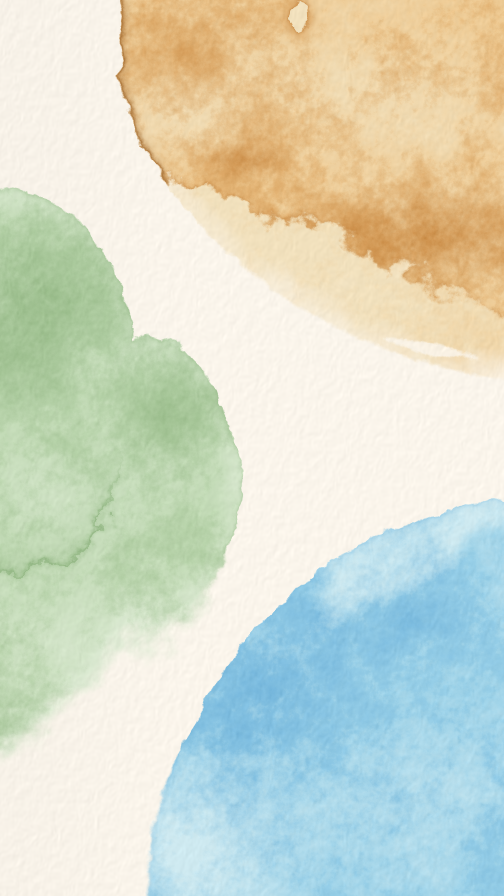
Write a Shadertoy shader that draws this background.

```glsl
// Three watercolour washes, amber, green and blue, on embossed cream paper.

const vec3 PAPER = vec3(.982, .96, .922);
const vec3 AMBER = vec3(.925, .765, .53);
const vec3 AMBER_DARK = vec3(.77, .51, .23);
const vec3 SAND = vec3(.945, .88, .74);
const vec3 GREEN = vec3(.745, .845, .695);
const vec3 GREEN_DARK = vec3(.55, .7, .49);
const vec3 GREEN_PALE = vec3(.86, .915, .825);
const vec3 BLUE = vec3(.6, .815, .905);
const vec3 BLUE_DARK = vec3(.43, .695, .855);
const vec3 BLUE_PALE = vec3(.83, .925, .945);

float hash(vec2 p) {
    vec3 q = fract(p.xyx * .1031);
    q += dot(q, q.yzx + 33.33);
    return fract((q.x + q.y) * q.z);
}

float noise(vec2 p) {
    vec2 i = floor(p), f = fract(p);
    f *= f * (3. - 2. * f);
    return mix(mix(hash(i), hash(i + vec2(1, 0)), f.x),
               mix(hash(i + vec2(0, 1)), hash(i + 1.), f.x), f.y);
}

// Layered noise centred on zero
float fbm(vec2 p) {
    float sum = 0., amp = .5;
    for (int i = 0; i < 5; i++) {
        sum += amp * (noise(p) - .5);
        p = mat2(1.6, 1.2, -1.2, 1.6) * p + 7.3;
        amp *= .55;
    }
    return sum;
}

// Approximate distance to a superellipse; power 2 is a plain ellipse
float oval(vec2 p, vec2 centre, vec2 radius, float power) {
    vec2 q = pow(abs(p - centre) / radius, vec2(power));
    return (pow(q.x + q.y, 1. / power) - 1.) * min(radius.x, radius.y);
}

float inside(float d, float soft) { return 1. - smoothstep(-soft, soft, d); }

// Soft bell-shaped patch
float blob(vec2 p, float x, float y, float rx, float ry) {
    vec2 q = (p - vec2(x, y)) / vec2(rx, ry);
    return exp(-dot(q, q));
}

// Thin line of pigment just inside an edge
float rim(float d, float width) { return exp(-abs(d + width * .5) / width); }

vec3 tint(vec3 a, vec3 b, float amount) { return mix(a, b, clamp(amount, 0., .9)); }

float paperHeight(vec2 p) {
    p.x += .012 * noise(p * 40.);
    return noise(p * vec2(110, 70)) + .6 * noise(p * vec2(190, 140) + 9.);
}

// In each wash, n holds broad mottling, fine grain and edge fray
vec3 amberWash(vec3 base, vec2 p, vec3 n, float aa) {
    float d = oval(p, vec2(1.065, 1.731), vec2(.845, .706), 1.85);
    d = max(d, .22 + .022 * smoothstep(1.6, 1.65, p.y) - p.x) + .014 * n.x + n.z;

    // Ragged tide line between the amber and the sandy lower band
    float tide = 1.45 - .4 * (p.x - .278) - p.y;
    tide += .11 * fbm(p * 9. + 3.) + .075 * fbm(p * 34.);
    float dark = .62 * blob(p, .88, 1.31, .28, .1) + .28 * blob(p, .4, 1.7, .2, .12)
               + .42 * blob(p, .49, 1.46, .07, .03);
    float pale = .45 * blob(p, .36, 1.54, .16, .09) + .5 * blob(p, .78, 1.58, .28, .13);
    vec3 amber = tint(AMBER, SAND, .18 + pale - n.x - .5 * n.y);
    amber = tint(amber, AMBER_DARK, dark + .75 * n.x + .55 * n.y);
    amber = tint(amber, AMBER_DARK, (.45 + n.y) * rim(tide, .008));

    vec3 sand = tint(SAND, AMBER, .3 * smoothstep(.65, 1., p.x) + .5 * n.y);
    sand = tint(sand, PAPER, .55 * smoothstep(-.07, 0., d) - 1.3 * n.x);
    float body = inside(tide, .004 + .012 * p.x);
    vec3 ink = mix(sand, amber, body);
    ink = tint(ink, AMBER_DARK * .84, .8 * body * rim(d, .005));

    // Dry spot near the top and a dry streak by the lower edge
    float spot = oval(p, vec2(.593, 1.742), vec2(.02, .028), 1.4) + .02 * n.y;
    ink = tint(ink, AMBER_DARK, .65 * rim(spot - .004, .006));
    ink = mix(ink, SAND, inside(spot, aa));
    vec2 s = p - vec2(.856, 1.086);
    float streak = oval(s + vec2(0, .2 * s.x), vec2(0), vec2(.095, .012), 1.5);
    ink = mix(ink, PAPER, .85 * inside(streak + .01 * n.y, .003));
    return mix(base, ink, inside(d, mix(aa, .005, smoothstep(.28, .5, p.x))));
}

vec3 greenWash(vec3 base, vec2 p, vec3 n, float aa) {
    float low = 1. - smoothstep(.48, .72, p.y);
    float d = oval(p, vec2(0, 1.083), vec2(.266, .319), 2.);
    d = min(d, oval(p, vec2(.289, .817), vec2(.185, .294), 2.));
    d = min(d, oval(p, vec2(0, .759), vec2(.347, .498), 1.3));
    d += n.x * mix(.022, .07, low) + n.z * (1. + low);

    float dark = .58 * blob(p, .03, 1.17, .19, .18) + .48 * blob(p, .34, .95, .09, .12)
               + .15 * blob(p, .27, .72, .12, .16) + .3 * blob(p, 0., .36, .06, .05);
    float pale = .45 * blob(p, .09, .79, .13, .1) + .5 * low + .5 * smoothstep(-.06, 0., d);
    vec3 ink = tint(GREEN, GREEN_PALE, pale - .8 * n.x - .4 * n.y);
    ink = tint(ink, GREEN_DARK, dark + .55 * n.x + .5 * n.y);

    // Backrun: a feathered arc with pigment pooled inside it
    float arc = oval(p, vec2(0, .875), vec2(.231, .236), 2.4) + .06 * fbm(p * 26.);
    float trail = .6 * rim(arc, .006) + .25 * step(arc, 0.) * exp(arc / .025);
    ink = tint(ink, GREEN_DARK, trail * (1. - smoothstep(.74, .92, p.y)));
    ink = tint(ink, GREEN_DARK, .28 * rim(d, .004) * (1. - low));
    return mix(base, ink, inside(d, mix(aa, .028, low)));
}

vec3 blueWash(vec3 base, vec2 p, vec3 n, float aa) {
    float d = oval(p, vec2(.972, .019), vec2(.683, .764), 1.75) + .02 * n.x + n.z;
    float dark = .48 * blob(p, .53, .43, .15, .12) + .28 * blob(p, .8, .55, .25, .09)
               + .2 * blob(p, .46, .3, .12, .12);
    float band = p.y - .6 - .52 * (p.x - .764) + .12 * n.x + n.z;
    float pale = .8 * smoothstep(-.02, .04, band) * smoothstep(.58, .7, p.x)
               + .95 * blob(p, .38, .08, .17, .17) + .4 * blob(p, .82, .2, .28, .15);
    vec3 ink = tint(BLUE, BLUE_DARK, dark + .8 * n.x + .6 * n.y);
    ink = tint(ink, BLUE_PALE, pale - .9 * n.x - .6 * n.y);
    ink = tint(ink, BLUE_DARK, .25 * rim(d, .004));
    return mix(base, ink, inside(d, mix(.007, aa, smoothstep(.1, .35, p.y))));
}

void mainImage(out vec4 fragColor, in vec2 fragCoord) {
    vec2 p = fragCoord / iResolution.x; // The canvas is one unit wide
    float aa = max(.8 / iResolution.x, .0015);
    float grain = .8 * fbm(p * 30. + 5.) + .6 * fbm(p * 95.);
    vec3 n = vec3(fbm(p * 6.), grain, .018 * fbm(p * 38. + 2.));

    vec3 col = PAPER - .012 * (1. - smoothstep(0., .4, p.x));
    col = amberWash(col, p, n, aa);
    col = greenWash(col, p, n, aa);
    col = blueWash(col, p, n, aa);

    // Paper relief lit from the upper left
    col += .03 * (paperHeight(p) - paperHeight(p + vec2(-.003, .004)));
    fragColor = vec4(clamp(col, 0., 1.), 1);
}
```
